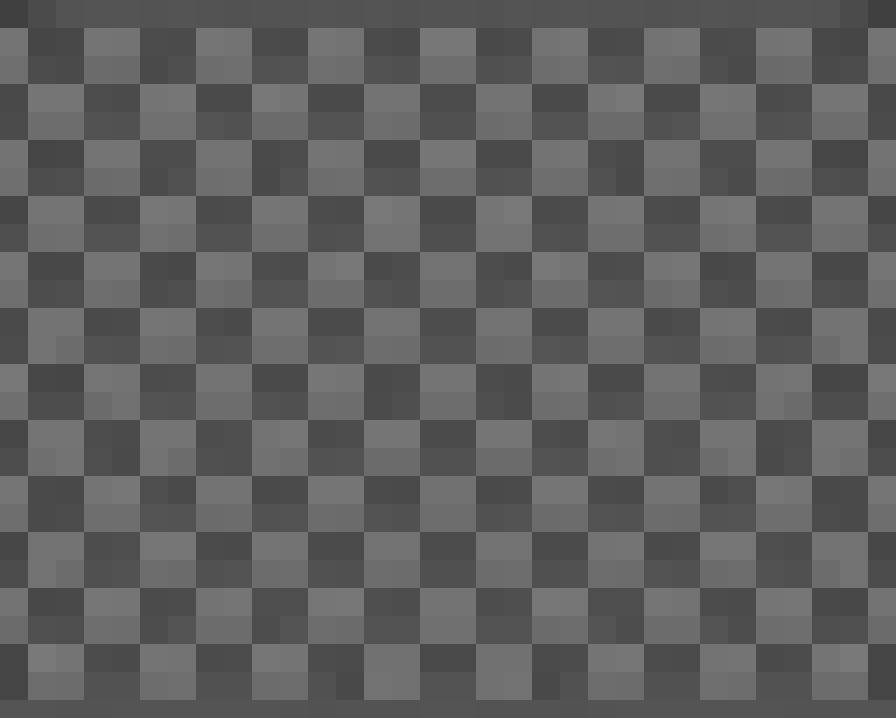
A WebGL 1 fragment shader for this pattern:

```glsl
precision highp float;
// Grey checkerboard of coarse square blocks, sixteen cells across the width.
// Each cell is two by two blocks with a shaded lower half; hashed tone
// variations mirror about the vertical centre line, with a dark border.
uniform vec2 u_resolution;

float hash(vec2 p) {
  return fract(sin(dot(p, vec2(127.1, 311.7))) * 43758.5453);
}

// Grey level at a point measured in blocks from the top left.
float blockTone(vec2 p, float lastRow) {
  vec2 block = floor(p);
  vec2 cell = floor((block + 1.0) * 0.5);
  float light = mod(cell.x + cell.y, 2.0);
  float lower = 1.0 - mod(block.y, 2.0);

  // Mirrored coordinates share their variation on both sides.
  float side = abs(block.x - 15.5);
  vec2 mirrored = vec2(side, block.y);
  vec2 mirroredCell = vec2(abs(cell.x - 8.0), block.y);
  float grain = hash(mirrored + 3.7) - 0.5;
  float drift = hash(mirroredCell + 19.3) - 0.5;
  float accent = step(0.9, hash(mirrored + 41.9));

  // The lower half pulls light and dark cells towards each other.
  float darkTone = 0.297 + 0.024 * lower - 0.025 * accent * lower;
  float lightTone = 0.455 - 0.026 * lower + 0.018 * accent;
  float tone = mix(darkTone, lightTone, light);
  tone += 0.014 * grain + 0.014 * drift;
  tone -= 0.018 * (1.0 - light) * step(13.0, side);

  // Plain border rows, darkened in the two top corners.
  float top = 1.0 - step(0.5, block.y);
  float bottom = step(lastRow - 0.5, block.y);
  float corner = 0.03 * step(14.0, side) + 0.05 * step(15.0, side);
  float border = 0.327 + 0.008 * grain - corner * top;
  return mix(tone, border, max(top, bottom));
}

void main() {
  float blocksPerPixel = 32.0 / u_resolution.x;
  float lastRow = floor(u_resolution.y * blocksPerPixel);
  float tone = 0.0;

  // Four samples per pixel smooth the block edges.
  for (int i = 0; i < 4; i++) {
    float n = float(i);
    vec2 offset = vec2(mod(n, 2.0), floor(n * 0.5)) * 0.5 - 0.25;
    vec2 point = gl_FragCoord.xy + offset;
    point.y = u_resolution.y - point.y;
    tone += 0.25 * blockTone(point * blocksPerPixel, lastRow);
  }
  gl_FragColor = vec4(vec3(tone), 1.0);
}
```
